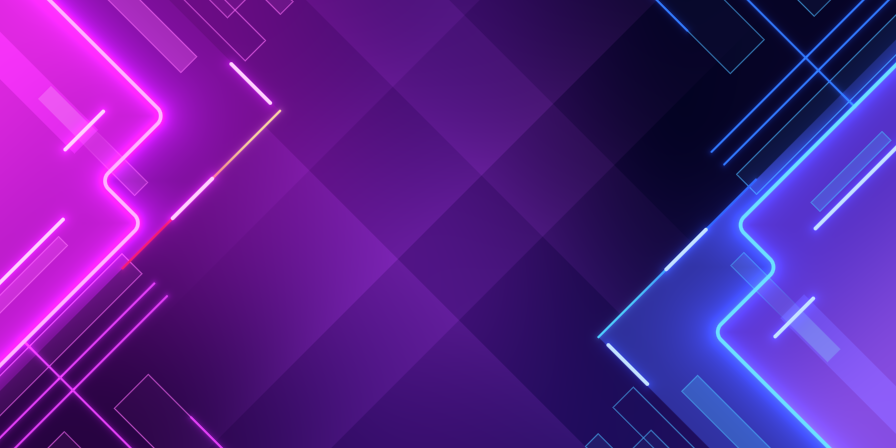
Reproduce this background procedurally as a Shadertoy shader.

```glsl
// Neon geometry: a violet-to-navy backdrop of diagonal facets, framed by two
// glowing corner ornaments. Both corners use one function on 45 degree axes;
// the lower right one is the upper left one turned by half a circle.

struct Palette {
    vec3 panel;   // outer plate
    vec3 inner;   // plate inside the neon tube
    vec3 hot;     // plate next to the canvas corner
    vec3 glow;    // halo of the tube
    vec3 core;    // bright centre of the tube
    vec3 line;    // thin lines and frames
    vec3 tip;     // plate edge near its vertex
    vec3 tail;    // plate edge far from its vertex
};

// Ranges on the diagonal axes: low corner, high corner
const vec4 FRAMES[8] = vec4[8](
    vec4(-1.0, 0.171, 0.400, 0.221), vec4(-1.0, 0.291, 0.483, 0.355),
    vec4(-1.0, 0.331, 0.387, 0.400), vec4(-1.0, 0.420, 0.465, 0.460),
    vec4(0.466, -0.505, 0.494, -0.281), vec4(0.593, -2.0, 0.656, -0.208),
    vec4(0.825, -0.464, 2.0, -0.357), vec4(0.783, -0.634, 2.0, -0.580));
const float FRAME_FILL[8] = float[8](0.32, 0.0, 0.06, 0.1, 0.25, 0.08, 0.03, 0.05);
const vec4 LINES[4] = vec4[4](
    vec4(0.691, -2.0, 0.691, -0.204), vec4(0.731, -2.0, 0.731, -0.204),
    vec4(0.575, -0.501, 2.0, -0.501), vec4(0.961, -0.357, 2.0, -0.357));
const vec4 BARS[4] = vec4[4](
    vec4(0.339, -0.133, 0.339, -0.013), vec4(0.466, 0.264, 0.589, 0.264),
    vec4(0.617, -0.072, 0.617, 0.053), vec4(0.446, -2.0, 0.446, -0.247));

float fill(float d, float px) { return clamp(0.5 - d / px, 0.0, 1.0); }

// Signed distance to a box; a flat range gives a segment
float box(vec2 p, vec4 r) {
    vec2 q = abs(p - 0.5 * (r.xy + r.zw)) - 0.5 * (r.zw - r.xy);
    return length(max(q, 0.0)) + min(max(q.x, q.y), 0.0);
}

// Quarter plane ending at corner c, rounded by radius r
float quadrant(vec2 p, vec2 c, float r) {
    vec2 q = p - c + r;
    return length(max(q, 0.0)) + min(max(q.x, q.y), 0.0) - r;
}

float roundUnion(float a, float b, float r) {
    return max(r, min(a, b)) - length(max(vec2(r - a, r - b), 0.0));
}

vec3 addStroke(vec3 col, float d, float width, vec3 core, vec3 glow, float px) {
    col += glow * 0.45 * exp(-max(d, 0.0) / (width * 2.5));
    return mix(col, core, fill(d - width, px));
}

// Soft light on the negative side of a crease
float facet(float d, float px) { return fill(d, px) * exp(min(d, 0.0) * 5.0); }

vec3 backdrop(vec2 p, float px) {
    vec3 top = mix(vec3(0.43, 0.05, 0.53), vec3(0.23, 0.05, 0.41), smoothstep(0.4, 1.05, p.x));
    top = mix(top, vec3(0.025, 0.015, 0.15), smoothstep(0.95, 1.55, p.x));
    vec3 low = mix(vec3(0.15, 0.01, 0.25), vec3(0.23, 0.06, 0.44), smoothstep(0.2, 0.9, p.x));
    low = mix(low, vec3(0.13, 0.06, 0.38), smoothstep(0.9, 1.5, p.x));
    vec3 col = mix(low, top, smoothstep(0.0, 0.75, p.y));
    // Central bloom and folded facets
    vec2 c = (p - vec2(0.85, 0.45)) * vec2(1.0, 1.3);
    col += vec3(0.09, 0.03, 0.11) * exp(-dot(c, c) * 5.0);
    vec2 a = vec2(p.x + 1.0 - p.y, p.x - 1.0 + p.y) * 0.7071;
    float light = 0.5 * facet(a.x - 0.757, px) + 0.9 * facet(a.x - 1.037, px)
                + 0.7 * facet(a.x - 1.230, px) + 0.9 * facet(a.y - 0.219, px)
                + 0.6 * facet(0.483 - a.y, px) + 0.6 * facet(a.y - 0.709, px);
    float middle = smoothstep(0.25, 0.8, p.x) * (1.0 - smoothstep(1.25, 1.75, p.x));
    return col + vec3(0.09, 0.035, 0.10) * (light - 0.5) * middle;
}

vec3 corner(vec3 col, vec2 q, Palette pal, float px) {
    vec2 a = vec2(q.x + q.y, q.x - q.y) * 0.7071;
    float tube = roundUnion(quadrant(a, vec2(0.444, 0.078), 0.025),
                            quadrant(a, vec2(0.577, -0.127), 0.025), 0.025);
    // Plates
    float plate = fill(max(a.x - 0.617, a.y - 0.267), px);
    float fade = mix(0.35, 0.95, smoothstep(-0.5, -0.05, a.y));
    vec3 plateCol = pal.panel * (0.75 + 0.4 * exp(-max(tube, 0.0) * 9.0));
    col = mix(col, plateCol, plate * fade);
    vec3 innerCol = mix(pal.inner, pal.hot, smoothstep(0.5, 0.05, a.x));
    col = mix(col, innerCol, fill(tube, px) * 0.95);
    // Translucent ribbons
    col += pal.line * 0.10 * fill(box(a, vec4(-1.0, -0.125, 0.36, -0.05)), px);
    float ribbon = box(a, vec4(0.216, -0.096, 0.521, -0.055));
    float shine = mix(0.35, 0.12, smoothstep(0.28, 0.38, a.x));
    col = mix(col, mix(pal.line, vec3(1.0), 0.35), fill(ribbon, px) * shine);
    col = mix(col, pal.line, 0.6 * smoothstep(0.3, 0.5, a.x) * fill(abs(ribbon) - 0.0012, px));
    // Frames
    for (int i = 0; i < 8; i++) {
        float d = box(a, FRAMES[i]);
        col = mix(col, pal.line, FRAME_FILL[i] * fill(d, px));
        col = mix(col, pal.line, 0.7 * fill(abs(d) - 0.0012, px));
    }
    // Plate edge, thin lines, neon tube, bright bars
    float edge = box(a, vec4(0.617, -0.23, 0.617, 0.267));
    vec3 edgeCol = mix(pal.tail, pal.tip, smoothstep(-0.1, 0.2, a.y));
    col = addStroke(col, edge, 0.0025, edgeCol, edgeCol * 0.5, px);
    for (int i = 0; i < 4; i++)
        col = addStroke(col, box(a, LINES[i]), 0.0022, mix(pal.glow, pal.core, 0.25), pal.glow * 0.8, px);
    col += pal.glow * 0.22 * exp(-abs(tube) * 28.0);
    col = addStroke(col, abs(tube), 0.0042, pal.core, pal.glow, px);
    for (int i = 0; i < 4; i++)
        col = addStroke(col, box(a, BARS[i]), 0.0042, mix(pal.core, vec3(1.0, 0.9, 1.0), 0.6), pal.glow * 0.7, px);
    return col;
}

void mainImage(out vec4 fragColor, in vec2 fragCoord) {
    vec2 p = fragCoord / iResolution.y;
    float px = 1.2 / iResolution.y;
    Palette magenta = Palette(vec3(0.58, 0.07, 0.72), vec3(0.74, 0.11, 0.80), vec3(0.88, 0.16, 0.88),
        vec3(0.85, 0.10, 0.95), vec3(1.0, 0.70, 1.0), vec3(0.95, 0.40, 0.95),
        vec3(0.98, 0.85, 0.62), vec3(0.90, 0.10, 0.38));
    Palette azure = Palette(vec3(0.23, 0.24, 0.77), vec3(0.34, 0.19, 0.78), vec3(0.54, 0.30, 0.88),
        vec3(0.12, 0.34, 0.98), vec3(0.42, 0.88, 1.0), vec3(0.28, 0.68, 0.95),
        vec3(0.30, 0.80, 0.98), vec3(0.18, 0.38, 0.95));
    vec3 col = backdrop(p, px);
    col = corner(col, vec2(p.x, 1.0 - p.y), magenta, px);
    col = corner(col, vec2(1.961 - p.x, p.y), azure, px);
    fragColor = vec4(clamp(col, 0.0, 1.0), 1.0);
}
```
